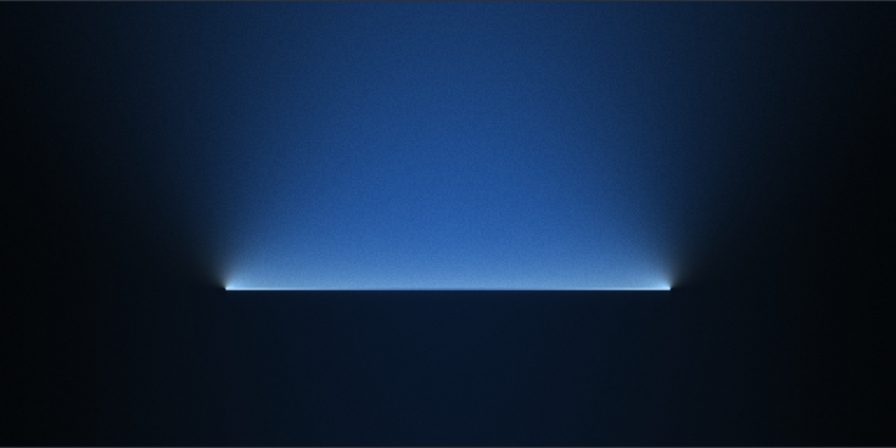
Give the GLSL for this background, as a WebGL 1 fragment shader.

```glsl
precision highp float;
// A flat light bar casting a blue fan of light upward into a dark room.
// The fan is the cosine-weighted angle the bar subtends at each point;
// a dim ambient haze, bright bar ends, fine grain and pale borders finish it.

uniform vec2 u_resolution;

const float HALF_BAR = 0.496;

// Sine-free hash in 0..1
float hash(vec2 p) {
    vec3 q = fract(vec3(p.xyx) * 0.1031);
    q += dot(q, q.yzx + 33.33);
    return fract((q.x + q.y) * q.z);
}

// Light reaching p from an upward-facing bar centred on the origin
float barLight(vec2 p) {
    float h = max(p.y, 0.0005);
    vec2 toEnds = vec2(p.x + HALF_BAR, p.x - HALF_BAR);
    vec2 sines = toEnds / sqrt(toEnds * toEnds + h * h);
    return 0.5 * (sines.x - sines.y);
}

void main() {
    // Canvas height is one unit; the bar lies at the origin of p
    vec2 uv = gl_FragCoord.xy / u_resolution;
    float pixel = 1.0 / u_resolution.y;
    vec2 p = vec2((uv.x - 0.5) * 2.0, uv.y - 0.355);
    float above = smoothstep(-pixel, pixel, p.y);
    float height = max(p.y, 0.0);

    // Ambient haze, fading to near black at the sides
    float haze = exp(-p.x * p.x / 0.38) * exp(-0.5 * abs(p.y));
    vec3 color = vec3(0.022, 0.035, 0.045) + vec3(0.014, 0.06, 0.135) * haze;
    color *= 1.0 - 0.35 * smoothstep(0.6, 1.05, abs(p.x));

    // Broad fan and the paler glow hugging the bar
    float light = barLight(p);
    vec3 fan = vec3(0.105, 0.265, 0.5) * pow(max(light, 0.0), 1.4);
    fan += vec3(0.26, 0.25, 0.14) * light * exp(-height / 0.065);

    // Hot spots where the bar ends
    float endDistance = length(vec2(abs(p.x) - HALF_BAR, p.y));
    fan += vec3(0.35, 0.4, 0.4) * sqrt(max(light, 0.0)) * exp(-endDistance / 0.03);
    color += fan * above;

    // Thin rim of the bar, dimmer in the middle
    float across = abs(p.x) / HALF_BAR;
    float inside = 1.0 - smoothstep(HALF_BAR - 0.004, HALF_BAR + 0.004, abs(p.x));
    float rim = inside * (1.0 - smoothstep(0.001, 0.005, abs(p.y)));
    vec3 rimColor = mix(vec3(0.32, 0.5, 0.74), vec3(0.72, 0.88, 1.0), across * across);
    color = mix(color, rimColor, 0.75 * rim);

    // Faint spill just beneath the bar
    color += vec3(0.02, 0.04, 0.07) * inside * (1.0 - above) * exp(p.y / 0.012);

    // Fine grain, stronger in the light
    float grain = hash(floor(uv * vec2(512.0, 256.0))) - 0.5;
    color += grain * (0.006 + 0.02 * light * above);

    // Pale hairlines along the top and bottom borders
    float border = 1.0 - smoothstep(0.002, 0.004, min(uv.y, 1.0 - uv.y));
    color = mix(color, vec3(0.17, 0.19, 0.23), border);

    gl_FragColor = vec4(clamp(color, 0.0, 1.0), 1.0);
}
```
